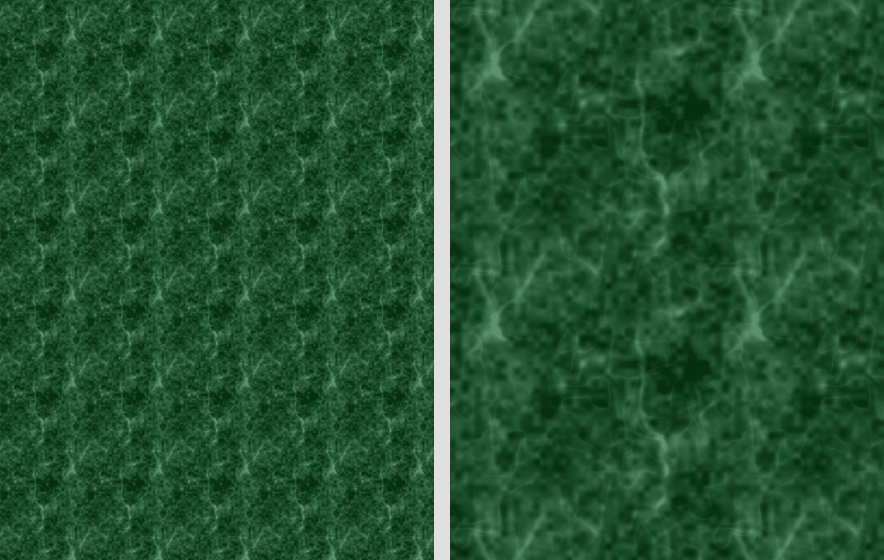
Left, the full canvas; right, a detail of the centre.
Write a WebGL 1 fragment shader that draws this texture.

```glsl
precision highp float;
// Green marble: one veined, mottled square tile repeated seamlessly over the canvas.

#define TILES_ACROSS 5.0
#define BASE_TONE 0.18
#define GRAIN 1.0
#define WEB 0.24
#define VEIN_WIDTH 0.013
#define VEIN_GAIN 0.55
#define WARP 0.05
#define FLECKS 16

uniform vec2 u_resolution;

const vec3 DEEP_GREEN = vec3(0.05, 0.22, 0.09);
const vec3 MID_GREEN = vec3(0.11, 0.31, 0.17);
const vec3 PALE_GREEN = vec3(0.29, 0.50, 0.36);

float hash(vec2 p) {
  vec3 q = fract(p.xyx * vec3(0.1031, 0.1030, 0.0973));
  q += dot(q, q.yzx + 33.33);
  return fract((q.x + q.y) * q.z);
}

// Value noise that wraps after one tile; cells is the count per tile side.
float noise(vec2 p, float cells) {
  p *= cells;
  vec2 i = floor(p), f = fract(p);
  vec2 u = f * f * (3.0 - 2.0 * f);
  vec2 lo = mod(i, cells), hi = mod(i + 1.0, cells);
  float s = cells * 7.3;
  return mix(mix(hash(lo + s), hash(vec2(hi.x, lo.y) + s), u.x),
             mix(hash(vec2(lo.x, hi.y) + s), hash(hi + s), u.x), u.y);
}

// Noise centred on zero.
float swing(vec2 p, float cells) {
  return noise(p, cells) - 0.5;
}

// Thin bright lines where the noise crosses its middle value.
float ridge(vec2 p, float cells) {
  return pow(1.0 - abs(2.0 * swing(p, cells)), 6.0);
}

// Shortest offset from c to p on the wrapped tile.
vec2 wrapped(vec2 p, vec2 c) {
  return fract(p - c + 0.5) - 0.5;
}

// Soft elliptical patch.
float patchAt(vec2 p, vec2 c, vec2 radius) {
  vec2 d = wrapped(p, c) / radius;
  return exp(-dot(d, d));
}

// Soft line from a to b with a faint halo.
float vein(vec2 p, vec2 a, vec2 b, float width) {
  vec2 halfway = 0.5 * (b - a);
  vec2 d = wrapped(p, 0.5 * (a + b));
  float t = clamp(dot(d, halfway) / dot(halfway, halfway), -1.0, 1.0);
  float r = length(d - halfway * t) / width;
  return exp(-r * r) + 0.25 * exp(-0.15 * r * r);
}

void main() {
  // Tile coordinates, measured down from the top left corner
  vec2 p = vec2(gl_FragCoord.x, u_resolution.y - gl_FragCoord.y);
  p *= TILES_ACROSS / u_resolution.x;

  // Uneven outlines
  vec2 q = p + WARP * vec2(swing(p, 7.0), swing(p + 0.37, 8.0));
  q += 0.5 * WARP * vec2(swing(p, 19.0), swing(p + 0.61, 20.0));

  // Broad light and dark areas
  float tone = BASE_TONE + 0.30 * swing(q, 5.0);
  tone += 0.20 * patchAt(q, vec2(0.82, 0.62), vec2(0.20, 0.30));
  tone += 0.13 * patchAt(q, vec2(0.20, 0.18), vec2(0.34, 0.08));
  tone -= 0.28 * patchAt(q, vec2(0.53, 0.54), vec2(0.12, 0.20));
  tone -= 0.12 * patchAt(q, vec2(0.21, 0.76), vec2(0.18, 0.18));

  // Mottled grain and fine crackle
  float grain = 0.30 * swing(p, 11.0) + 0.42 * swing(p, 22.0) + 0.55 * swing(p, 40.0);
  tone += GRAIN * grain;
  tone += WEB * (ridge(q, 9.0) + 0.8 * ridge(q, 17.0)) * (0.4 + noise(p, 6.0));

  // Long veins
  float w = VEIN_WIDTH;
  float veins = vein(q, vec2(0.385, 0.40), vec2(0.40, 0.71), w);
  veins += vein(q, vec2(0.40, 0.71), vec2(0.49, 0.85), w);
  veins += vein(q, vec2(0.50, 0.86), vec2(0.48, 1.08), 1.4 * w);
  veins += 0.7 * vein(q, vec2(0.61, 0.64), vec2(0.64, 0.86), w);
  veins += vein(q, vec2(0.75, 0.20), vec2(0.88, 0.45), 1.3 * w);
  veins += 0.6 * vein(q, vec2(0.82, 0.43), vec2(0.62, 0.76), w);
  veins += 0.9 * vein(q, vec2(0.84, 0.36), vec2(1.02, 0.16), w);

  // Pale dashes and knots
  veins += vein(q, vec2(0.53, 0.345), vec2(0.62, 0.325), 1.4 * w);
  veins += vein(q, vec2(0.20, 0.54), vec2(0.31, 0.51), 1.4 * w);
  veins += 0.9 * patchAt(q, vec2(0.51, 0.85), vec2(0.06, 0.05));
  veins += 0.8 * patchAt(q, vec2(0.95, 0.24), vec2(0.035, 0.03));
  veins += 0.6 * patchAt(q, vec2(0.82, 0.44), vec2(0.06, 0.05));

  // Scattered short flecks
  for (int i = 0; i < FLECKS; i++) {
    float k = float(i);
    vec2 c = vec2(hash(vec2(k, 3.7)), hash(vec2(k, 9.1)));
    float angle = 6.2832 * hash(vec2(k, 15.3));
    vec2 reach = (0.03 + 0.06 * hash(vec2(k, 21.9))) * vec2(cos(angle), sin(angle));
    veins += 0.35 * vein(q, c - reach, c + reach, 0.7 * w);
  }
  tone += VEIN_GAIN * veins * (0.3 + 0.9 * noise(p, 24.0));

  // Tone to colour
  tone = clamp(tone, -0.12, 1.25);
  vec3 color = mix(DEEP_GREEN, MID_GREEN, min(tone / 0.32, 1.0));
  color += (PALE_GREEN - MID_GREEN) * max(tone - 0.32, 0.0) / 0.68;
  gl_FragColor = vec4(color, 1.0);
}
```
